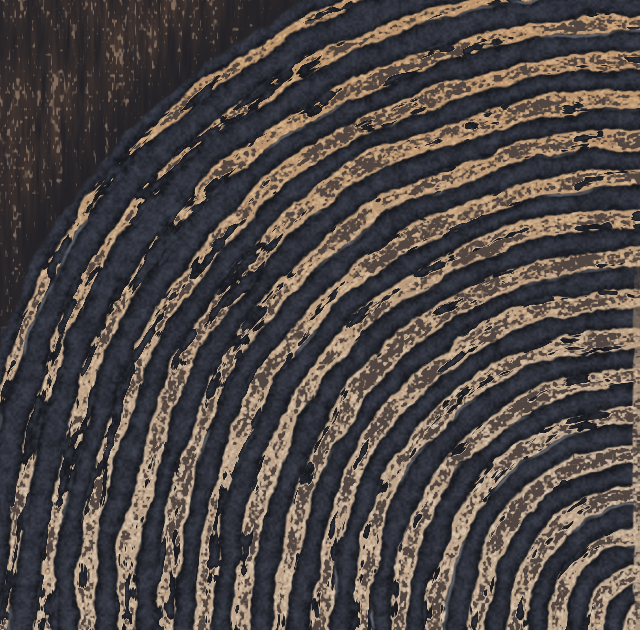
Give the GLSL for this pattern, as a Shadertoy shader.

```glsl
#define CENTER vec2(1.038, 0.0)
#define PERIOD 0.0623
#define OUTER_RING 17.9
#define BULGE 0.03
#define RIDGE_HALF 0.23
#define BLACK vec3(0.11, 0.115, 0.14)
#define NAVY vec3(0.22, 0.235, 0.28)
#define BROWN vec3(0.37, 0.32, 0.30)
#define BRONZE vec3(0.56, 0.47, 0.40)
#define SAND vec3(0.73, 0.63, 0.53)
#define CREAM vec3(0.88, 0.81, 0.72)

float hash(vec2 p) {
    vec3 q = fract(vec3(p.xyx) * 0.1031);
    q += dot(q, q.yzx + 33.33);
    return fract((q.x + q.y) * q.z);
}

float noise(vec2 p) {
    vec2 i = floor(p), f = fract(p);
    f = f * f * (3.0 - 2.0 * f);
    return mix(mix(hash(i), hash(i + vec2(1, 0)), f.x),
               mix(hash(i + vec2(0, 1)), hash(i + vec2(1, 1)), f.x), f.y);
}

float fbm(vec2 p) {
    float sum = 0.0, amp = 0.53;
    for (int i = 0; i < 4; i++) {
        sum += amp * noise(p);
        p = p * 2.03 + 17.3;
        amp *= 0.5;
    }
    return sum;
}

float spot(vec2 p, vec2 c, float size) {
    vec2 d = (p - c) / size;
    return exp(-dot(d, d));
}

// Worn wood: vertical scratches and gold flecks on dark brown
vec3 backdrop(vec2 p, float ring) {
    float scratch = fbm(p * vec2(130.0, 14.0));
    float fleck = noise(p * vec2(330.0, 150.0));
    float worn = 0.35 + 0.65 * max(spot(p, vec2(0.24, 0.94), 0.13),
                                   spot(p, vec2(0.07, 0.76), 0.12));
    worn *= smoothstep(OUTER_RING, OUTER_RING + 1.8, ring);
    vec3 col = mix(BLACK, BROWN * vec3(0.9, 0.8, 0.72), (0.25 + 0.6 * worn) * scratch * 1.3);
    float gold = smoothstep(0.72, 0.95, fleck * 0.6 + scratch * 0.45 + worn * 0.16);
    return mix(col, BRONZE, gold * 0.8);
}

// Smooth navy paint with a rough skin, lit along the middle of each groove
vec3 groove(vec2 p, float depth) {
    float grain = noise(p * 260.0);
    float skin = fbm(p * 75.0);
    float light = smoothstep(0.0, 0.23, depth) * 0.65 + (skin - 0.5) * 0.8 + (grain - 0.5) * 0.45;
    return mix(BLACK * 0.85, NAVY, clamp(light + 0.1, 0.0, 1.25));
}

// Pitted gold: bright rims around a worn brown core
vec3 ridge(vec2 p, vec2 arc, float inside) {
    float pits = noise(arc * vec2(150.0, 270.0)) * 0.55 + noise(p * 290.0) * 0.45;
    float patina = fbm(p * 22.0);
    float rim = 1.0 - smoothstep(0.02, 0.13, inside);
    vec3 gold = mix(BRONZE, SAND, smoothstep(0.25, 0.65, patina + rim * 0.3));
    gold = mix(gold, CREAM, smoothstep(0.5, 0.85, pits) * 0.7 + rim * 0.2);
    gold *= mix(vec3(1.0), vec3(0.98, 0.89, 0.77), smoothstep(0.2, 0.95, p.y));
    float wear = smoothstep(0.40, 0.58, pits * 0.7 + patina * 0.5 - 0.12 + rim * 0.25);
    return mix(BROWN * 0.85, gold, wear);
}

void mainImage(out vec4 fragColor, in vec2 fragCoord) {
    vec2 p = fragCoord / iResolution.y;
    float aspect = iResolution.x / iResolution.y;

    // Slightly bulged polar rings around the lower right corner
    vec2 d = p - CENTER;
    float angle = atan(d.y, -d.x);
    float swell = sin(2.0 * angle);
    float ring = length(d) / (1.0 + BULGE * swell * swell) / PERIOD;
    ring += (fbm(p * 7.0) - 0.5) * 0.35;
    float id = floor(ring);
    float across = fract(ring) - 0.5;
    float along = angle * (id + 0.5) * PERIOD;
    vec2 arc = vec2(along, ring * PERIOD);

    // Both ridge edges wander on their own
    float outerBand = smoothstep(14.0, 18.0, ring);
    float halfWidth = RIDGE_HALF - 0.09 * outerBand;
    vec2 seed = vec2(along * 17.0, id * 7.31);
    float low = -halfWidth + (fbm(seed) - 0.5) * 0.32;
    float high = halfWidth + (fbm(seed + 41.7) - 0.5) * 0.32;
    float inside = min(across - low, high - across);
    inside += (noise(p * 150.0) - 0.5) * 0.05;

    // Long tears run along the ridges, mostly on the left and top
    float damage = 0.35 + 0.4 * smoothstep(0.75, 0.1, p.x) + 0.25 * outerBand;
    damage += 0.6 * spot(p, vec2(0.67, 0.81), 0.07) + 0.35 * spot(p, vec2(0.30, 0.68), 0.09);
    float tear = fbm(vec2(along * 15.0 + id * 5.7, ring * 5.5));
    tear = tear * 0.8 + noise(p * 85.0) * 0.2;
    float tearDepth = tear - (0.73 - 0.24 * damage);

    float soft = max(0.035, 1.2 / (iResolution.y * PERIOD));
    float raised = smoothstep(-soft, soft, inside);
    raised *= 1.0 - smoothstep(-0.015, 0.02, tearDepth);
    float body = min(inside, -tearDepth * 2.0);

    vec3 dark = groove(p, max(-inside, tearDepth));
    vec3 col = mix(dark, ridge(p, arc, max(body, 0.0)), raised);

    // Cool glints on the lower side of some ridges
    float glint = smoothstep(0.07, 0.0, abs(across - low + 0.03));
    glint *= smoothstep(0.58, 0.75, fbm(seed * 0.6 + 9.0));
    col = mix(col, vec3(0.48, 0.49, 0.53), glint * (1.0 - raised) * 0.7);

    // Outside the rings, and the bare strip at the right border
    float edge = OUTER_RING + (fbm(p * 25.0) - 0.5) * 0.4;
    col = mix(col, backdrop(p, ring), smoothstep(edge - 0.06, edge + 0.06, ring));
    float strip = smoothstep(-0.003, 0.001, p.x - aspect + 0.009 + 0.005 * (noise(p * 45.0) - 0.5));
    strip *= smoothstep(0.65, 0.35, p.y);
    col = mix(col, ridge(p, p, 0.08), strip * 0.85);

    fragColor = vec4(clamp(col, 0.0, 1.0), 1.0);
}
```
